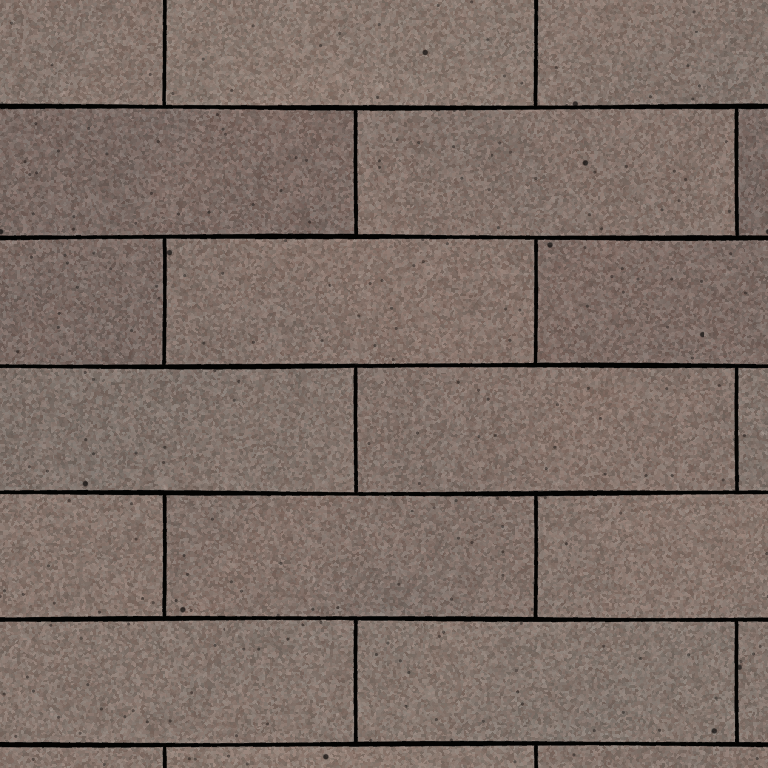
This texture is drawn by a WebGL 1 fragment shader. Its source:

```glsl
precision highp float;
// Sandstone cladding: six courses of long slabs, two to a course, in running
// bond with thin black open joints. Joints are periodic distances, the stone is
// cellular grain over layered sines, and each slab gets its own hashed tone.
uniform vec2 u_resolution;

const float PI = 3.14159265;
const float TAU = 6.2831853;
const float COURSES = 6.0;

const vec3 DARK_STONE = vec3(0.452, 0.383, 0.362);
const vec3 LIGHT_STONE = vec3(0.556, 0.500, 0.460);
const vec3 JOINT_BLACK = vec3(0.010, 0.010, 0.009);

float hash(vec2 p) {
  vec3 q = fract(p.xyx * vec3(0.1031, 0.1030, 0.0973));
  q += dot(q, q.yzx + 33.33);
  return fract((q.x + q.y) * q.z);
}

// Tiling cellular noise: x is the distance to the nearest seed, yz its random pair.
vec3 cells(vec2 uv, float count) {
  vec2 p = uv * count;
  vec2 base = floor(p);
  vec3 nearest = vec3(9.0, 0.0, 0.0);
  for (int j = -1; j <= 1; j++) {
    for (int i = -1; i <= 1; i++) {
      vec2 cell = base + vec2(float(i), float(j));
      vec2 id = mod(cell, count);
      vec2 seed = vec2(hash(id + 3.7), hash(id + 71.3));
      float d = length(cell + seed - p);
      if (d < nearest.x) nearest = vec3(d, hash(id + 19.1), hash(id + 47.9));
    }
  }
  return nearest;
}

// Broad cloudy stains, about -1 to 1, shifted by a phase per slab.
float clouds(vec2 uv, float phase) {
  vec2 p = uv * TAU;
  float sum = 0.0;
  float gain = 0.5;
  for (int i = 0; i < 4; i++) {
    p += 0.7 * sin(p.yx * 1.3 + phase);
    sum += gain * sin(p.x + phase) * cos(p.y * 1.2 - phase);
    p = mat2(1.2, 1.5, -1.5, 1.2) * p;
    gain *= 0.6;
  }
  return sum;
}

// Course coordinate: whole numbers are bed joints, slightly uneven in height.
float courseAt(vec2 uv) {
  float y = uv.y - 0.031 + 0.0011 * sin(TAU * (uv.x + 2.0 * uv.y));
  return COURSES * (y + 0.0075 * abs(sin(PI * y)));
}

// Slab in a course: x is its index, y the distance to the nearest upright joint.
vec2 slabAt(vec2 uv, float course) {
  float odd = mod(course, 2.0);
  float firstJoint = mix(0.464, 0.2135, odd);
  float slabLength = mix(0.496, 0.4835, odd);
  float lean = 0.0011 * sin(TAU * 2.0 * uv.y + course);
  float x = fract(uv.x - firstJoint + lean);
  float gap = min(min(x, 1.0 - x), abs(x - slabLength));
  return vec2(step(slabLength, x), gap);
}

vec3 slabColor(vec2 uv, float course, float slab) {
  float id = hash(vec2(course, slab) + 5.0);
  float weathered = slab * (1.0 - smoothstep(0.6, 1.2, abs(course - 3.5)));
  float stain = clouds(uv, id * TAU);
  float tone = 0.64 + 0.28 * (id - 0.5) - 0.38 * weathered + 0.13 * stain;
  vec3 stone = mix(DARK_STONE, LIGHT_STONE, tone);
  float pinkness = hash(vec2(slab, course) + 31.0) - 0.5;
  return stone + vec3(0.010, -0.003, -0.005) * (pinkness + stain);
}

// Fine mineral grain with grey and pink crystals.
vec3 grain(vec2 uv) {
  vec3 fine = cells(uv, 270.0);
  vec3 coarse = cells(uv, 120.0);
  float light = 0.125 * (fine.y - 0.5) + 0.035 * (coarse.y - 0.5);
  return vec3(light) + vec3(0.022, -0.008, -0.012) * (fine.z - 0.5);
}

// Sparse round specks; rarity is the share of cells that hold one.
float specks(vec2 uv, float count, float rarity, float radius) {
  vec3 c = cells(uv, count);
  return step(1.0 - rarity, c.y) * (1.0 - smoothstep(0.5 * radius, radius, c.x));
}

void main() {
  vec2 uv = gl_FragCoord.xy / u_resolution;
  float pixel = 1.0 / min(u_resolution.x, u_resolution.y);

  // Layout
  float level = courseAt(uv);
  float course = mod(floor(level), COURSES);
  float rise = fract(level);
  vec2 slab = slabAt(uv, course);

  // Joints, with chipped edges and a slowly changing width
  float chip = 0.0007 * (cells(uv, 150.0).y - 0.5);
  float swell = 0.0005 * sin(TAU * (2.0 * uv.x - uv.y) + 1.0);
  float bed = min(rise, 1.0 - rise) / COURSES - 0.0029 - swell;
  float upright = slab.y - 0.0024;
  float edge = min(bed, upright) + chip;

  // Stone surface
  vec3 color = slabColor(uv, course, slab.x) + grain(uv);
  color *= 1.0 - 0.38 * specks(uv, 75.0, 0.045, 0.20);
  color *= 1.0 - 0.65 * specks(uv, 24.0, 0.012, 0.11);
  color += 0.05 * specks(uv + 0.37, 60.0, 0.03, 0.22);
  color += 0.018 * (1.0 - smoothstep(0.001, 0.005, edge));

  float stoneMask = smoothstep(-0.75 * pixel, 0.75 * pixel, edge);
  gl_FragColor = vec4(mix(JOINT_BLACK, color, stoneMask), 1.0);
}
```
